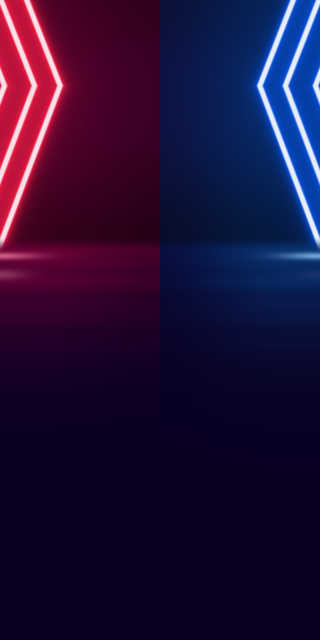
Write a Shadertoy shader that draws this background.

```glsl
const float HORIZON = 1.245;
const float APEX_Y = 1.732;
const float TUBE_RADIUS = 0.0108;
const vec3 NIGHT = vec3(0.037, 0.0, 0.133);

// Signed distance to a chevron pointing along +x; negative lies behind it
float chevron(vec2 p, vec2 apex, float slope) {
    vec2 q = p - apex;
    return (q.x + slope * abs(q.y)) / sqrt(1.0 + slope * slope);
}

float bell(float x, float width) {
    return exp(-x * x / (width * width));
}

// Flat wall, brighter on the outside and near the lamps
vec3 wallColor(vec2 p, vec3 outer, vec3 seam) {
    vec3 color = mix(outer, seam, smoothstep(0.15, 0.52, p.x));
    float light = mix(0.62, 1.0, smoothstep(1.2, 1.65, p.y));
    return color * light * (1.0 - 0.15 * smoothstep(1.75, 2.0, p.y));
}

// Light pooled on the floor, broken by soft horizontal bands
vec3 floorColor(vec2 p, vec3 outer, vec3 seam) {
    float depth = max(HORIZON - p.y, 0.0);
    float fade = exp(-pow(depth / 0.25, 1.5));
    float bands = 1.0 + 0.07 * sin(depth * 62.0) + 0.05 * sin(depth * 101.0 + 1.0);
    vec3 pool = mix(outer, seam, smoothstep(0.1, 0.52, p.x));
    return mix(NIGHT, pool, clamp(fade * bands, 0.0, 1.0));
}

// Nested tubes with a lit panel behind the outermost one
vec3 addTubes(vec3 color, vec2 p, vec3 panel, vec3 neon, vec3 core, float pixel) {
    float slope = p.y > APEX_Y ? 0.39 : 0.377;
    float outerDist = chevron(p, vec2(0.188, APEX_Y), slope);
    float halo = exp(-max(outerDist, 0.0) / 0.038);
    color = mix(color, panel, 0.55 * halo);
    color = mix(color, panel, smoothstep(0.01, -0.01, outerDist));
    for (int i = 0; i < 3; i++) {
        float k = float(i);
        float apexX = 0.188 - 0.08 * k - 0.007 * k * (k - 1.0);
        float d = abs(chevron(p, vec2(apexX, APEX_Y), slope));
        color = mix(color, neon, 0.75 * exp(-max(d - TUBE_RADIUS, 0.0) / 0.010));
        float body = smoothstep(TUBE_RADIUS + pixel, TUBE_RADIUS - 0.005 - pixel, d);
        color = mix(color, core, body);
    }
    return color;
}

void mainImage(out vec4 fragColor, in vec2 fragCoord) {
    vec2 p = fragCoord / iResolution.x;
    float pixel = 0.5 / iResolution.x;
    float side = smoothstep(0.5 - pixel, 0.5 + pixel, p.x);
    p.x = min(p.x, 1.0 - p.x);

    // Crimson on the left, blue on the right
    vec3 wallOuter = mix(vec3(0.31, 0.0, 0.165), vec3(0.03, 0.15, 0.38), side);
    vec3 wallSeam = mix(vec3(0.225, 0.0, 0.14), vec3(0.05, 0.075, 0.26), side);
    vec3 poolOuter = mix(vec3(0.42, 0.0, 0.21), vec3(0.03, 0.20, 0.45), side);
    vec3 poolSeam = mix(vec3(0.28, 0.0, 0.16), vec3(0.03, 0.06, 0.25), side);
    vec3 panel = mix(vec3(0.71, 0.07, 0.225), vec3(0.02, 0.24, 0.62), side);
    vec3 neon = mix(vec3(0.98, 0.10, 0.26), vec3(0.02, 0.32, 0.92), side);
    vec3 core = mix(vec3(1.0, 0.88, 0.91), vec3(0.90, 0.93, 1.0), side);
    vec3 glint = mix(vec3(0.42, 0.36, 0.30), vec3(0.42, 0.46, 0.42), side);

    vec3 wall = wallColor(p, wallOuter, wallSeam);
    wall = addTubes(wall, p, panel, neon, core, pixel);
    vec3 ground = floorColor(p, poolOuter, poolSeam);

    // Glints where the lamps meet the floor
    float streaks = bell(p.y - 1.2, 0.011) * bell(p.x, 0.12);
    streaks += mix(0.55, 0.12, side) * bell(p.y - 1.142, 0.016) * bell(p.x, 0.08);
    ground += glint * streaks;

    float onWall = smoothstep(HORIZON - 0.035, HORIZON + 0.015, p.y);
    fragColor = vec4(mix(ground, wall, onWall), 1.0);
}
```
